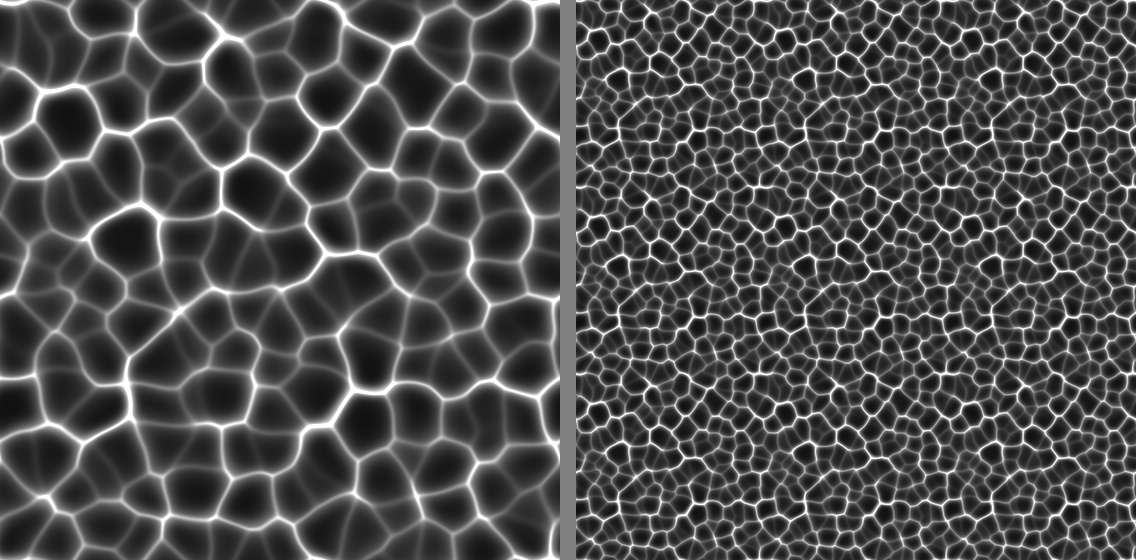
Left, the tile; right, the same tile 3 across and 3 down.
A Shadertoy shader for this texture:

```glsl
// Glowing grey web of light filaments around dark rounded cells, like caustics.
// Scattered points are blended with soft-minimum weights; the spread of the
// blended positions is high on cell borders. A wide and a fine web are summed.

#define CELLS 13.0        // points per side, whole number so that it tiles
#define SEED 17.0
#define DEPTH 0.28        // random handicap of points, varies the cell sizes
#define GLOW_FOCUS 4.0    // larger is narrower
#define CORE_FOCUS 16.0
#define FLOOR_LEVEL 0.06
#define GLOW_GAIN 0.185
#define CORE_GAIN 0.056
#define BEND 0.0042       // waviness of the filaments, in canvas units

const float TAU = 6.28319;

vec3 hash3(vec2 cell) {
    vec3 q = fract((cell.xyx + SEED) * vec3(0.1031, 0.1030, 0.0973));
    q += dot(q, q.yxz + 33.33);
    return fract((q.xxy + q.yzz) * q.zyx);
}

// Periodic bending by layered sines with whole-number frequencies
vec2 bend(vec2 uv) {
    vec2 a = TAU * uv;
    vec2 slow = sin(vec2(5.0 * a.y + 2.0 * a.x, 6.0 * a.x - 3.0 * a.y + 1.3));
    vec2 fast = sin(vec2(9.0 * a.y - 4.0 * a.x + 0.7, 8.0 * a.x + 5.0 * a.y + 2.1));
    return uv + BEND * (slow + 0.7 * fast);
}

// Moments hold weighted offset (xy), squared offset (z) and total weight (w)
float spread(vec4 moments) {
    vec3 mean = moments.xyz / moments.w;
    return max(mean.z - dot(mean.xy, mean.xy), 0.0);
}

// Density of the wide glow (x) and of the fine core (y), each averaging one
vec2 lightWeb(vec2 p) {
    vec2 home = floor(p);
    vec4 glow = vec4(0.0);
    vec4 core = vec4(0.0);
    for (int j = -2; j <= 2; j++) {
        for (int i = -2; i <= 2; i++) {
            vec2 cell = home + vec2(i, j);
            vec3 rnd = hash3(mod(cell, CELLS));
            vec2 offset = cell + rnd.xy - p;
            float dist2 = dot(offset, offset);
            float cost = dist2 + DEPTH * rnd.z;
            vec4 moment = vec4(offset, dist2, 1.0);
            glow += moment * exp(-GLOW_FOCUS * cost);
            core += moment * exp(-CORE_FOCUS * cost);
        }
    }
    return vec2(GLOW_FOCUS * spread(glow), CORE_FOCUS * spread(core));
}

void mainImage(out vec4 fragColor, in vec2 fragCoord) {
    vec2 uv = fragCoord / iResolution.xy;
    vec2 web = lightWeb(bend(uv) * CELLS);
    float light = FLOOR_LEVEL + GLOW_GAIN * web.x + CORE_GAIN * web.y;
    fragColor = vec4(vec3(min(light, 1.0)), 1.0);
}
```
